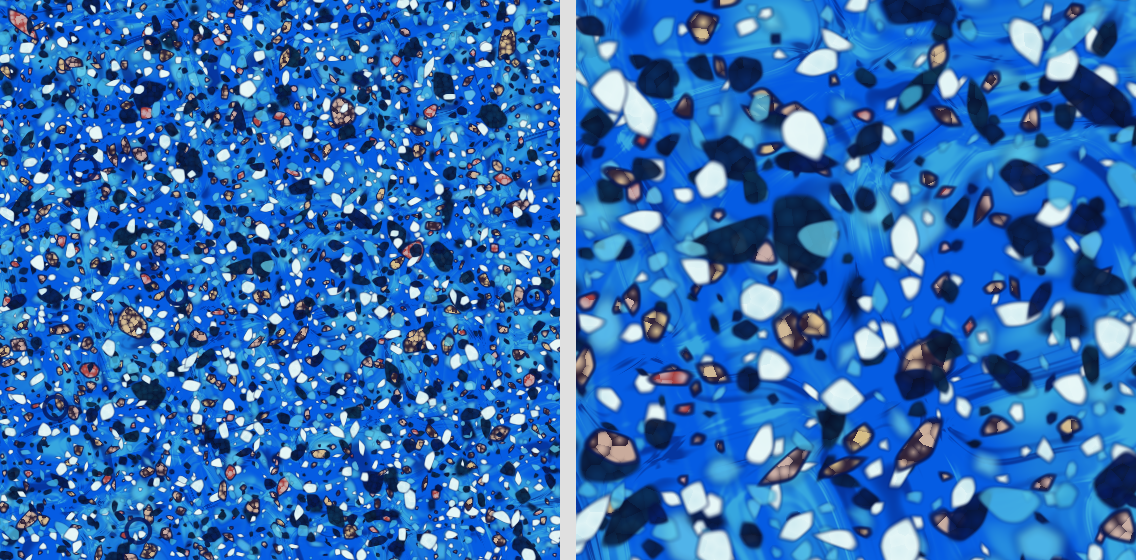
Left: the whole. Right: its middle third, enlarged.
This texture is drawn by a WebGL 2 fragment shader. Its source:

```glsl
#version 300 es
precision highp float;
// Crushed mineral grains, white, dark and tan, scattered in blue resin.

#define EDGE_SOFTNESS 0.0013
#define COARSE_CELLS 16.0
#define MEDIUM_CELLS 33.0
#define FINE_CELLS 61.0
#define HAZE_CELLS 27.0
#define BUBBLE_CELLS 5.0
#define MOTTLE_CELLS 115.0
#define ROYAL vec3(0.02, 0.36, 0.89)
#define AZURE vec3(0.10, 0.48, 0.86)
#define CYAN vec3(0.25, 0.71, 0.88)
#define NAVY vec3(0.02, 0.11, 0.45)
#define WHITE vec3(0.91, 0.97, 0.97)

uniform vec2 u_resolution;
out vec4 fragColor;

const float TAU = 6.2832;

vec4 hash4(vec2 p) {
    vec4 q = fract(p.xyxy * vec4(0.1031, 0.1030, 0.0973, 0.1099));
    q += dot(q, q.wzxy + 33.33);
    return fract((q.xxyz + q.yzzw) * q.zywx);
}

mat2 rotation(float a) {
    return mat2(cos(a), sin(a), -sin(a), cos(a));
}

// Distance to the nearest scattered point, with that point's random value
vec2 cellular(vec2 p) {
    vec2 best = vec2(9.0, 0.0);
    for (int j = -1; j <= 1; j++)
    for (int i = -1; i <= 1; i++) {
        vec2 cell = floor(p) + vec2(i, j);
        vec4 h = hash4(cell + 71.0);
        float d = length(cell + h.xy - p);
        if (d < best.x) best = vec2(d, h.z);
    }
    return best;
}

// Warped sines, roughly -1 to 1
float layeredSines(vec2 p) {
    float sum = 0.0, amp = 0.5;
    for (int k = 0; k < 5; k++) {
        p = rotation(1.13) * p * 1.57 + 1.7 * sin(p.yx * 0.83 + float(k));
        sum += amp * sin(p.x) * cos(p.y);
        amp *= 0.8;
    }
    return sum;
}

// Rounded irregular polygon with six uneven sides
float grainDistance(vec2 p, float radius, float seed) {
    float sum = 0.0;
    for (int k = 0; k < 6; k++) {
        float n = float(k);
        float a = (n + 0.75 * fract(seed * (n + 3.0) * 11.7)) * TAU / 6.0;
        float reach = 0.72 + 0.5 * fract(seed * (n + 1.0) * 7.31);
        float s = max(dot(p, vec2(cos(a), sin(a))) / (radius * reach), 0.0);
        sum += pow(s, 7.0);
    }
    return (pow(sum, 1.0 / 7.0) - 1.0) * radius;
}

// Shares hold the upper limits of white, dark and tan; the rest is cyan
vec3 scatter(vec3 col, vec2 uv, float cells, float amount, vec3 shares,
             vec2 sizes, float soft, float mottle, float salt) {
    vec2 p = uv * cells;
    float blur = soft * cells;
    for (int j = -1; j <= 1; j++)
    for (int i = -1; i <= 1; i++) {
        vec2 cell = floor(p) + vec2(i, j);
        vec4 place = hash4(cell + salt);
        vec4 look = hash4(cell + salt + 137.0);
        if (place.z > amount) continue;
        float radius = mix(sizes.x, sizes.y, look.x * look.x);
        vec2 q = rotation(place.w * TAU) * (p - cell - mix(vec2(0.1), vec2(0.9), place.xy));
        float stretch = sqrt(mix(1.0, 2.4, look.y * look.y));
        q *= vec2(1.0 / stretch, stretch);
        if (length(q) > radius * 2.2) continue;
        float d = grainDistance(q, radius, look.z + 0.37);
        float body = 1.0 - smoothstep(-blur, blur, d);
        float rim = 1.0 - smoothstep(0.0, blur * 2.0, abs(d));
        float kind = look.w, tint = fract(look.z * 17.3);
        vec3 fill = mix(CYAN, vec3(0.45, 0.84, 0.93), tint);
        float cover = 0.75, rimStrength = 0.15;
        if (kind < shares.x) {
            fill = WHITE - vec3(0.14, 0.07, 0.04) * mottle * tint;
            cover = 1.0; rimStrength = 0.3;
        } else if (kind < shares.y) {
            fill = mix(vec3(0.03, 0.06, 0.16), mix(NAVY, vec3(0.05, 0.24, 0.34), tint), mottle * 0.75);
            cover = 0.94;
        } else if (kind < shares.z) {
            vec3 pale = mix(vec3(0.88, 0.77, 0.53), vec3(0.80, 0.66, 0.67), tint);
            vec3 deep = mix(vec3(0.20, 0.13, 0.20), vec3(0.68, 0.25, 0.23), step(0.84, tint));
            fill = mix(deep, pale, smoothstep(0.25, 0.85, mottle));
            cover = 0.95; rimStrength = 0.8;
        }
        col = mix(col, fill, body * cover);
        col = mix(col, NAVY * 0.7, rim * rimStrength);
    }
    return col;
}

// Sparse round bubbles with dark walls
vec3 bubbles(vec3 col, vec2 uv, float soft) {
    vec2 p = uv * BUBBLE_CELLS;
    vec4 h = hash4(floor(p) + 29.0);
    float radius = mix(0.06, 0.12, h.w);
    float d = length(fract(p) - mix(vec2(0.2), vec2(0.8), h.xy)) - radius;
    float wall = 1.0 - smoothstep(0.012, 0.012 + 2.0 * soft * BUBBLE_CELLS, abs(d));
    return mix(col, NAVY * 0.8, wall * 0.85 * step(h.z, 0.2));
}

void main() {
    vec2 uv = gl_FragCoord.xy / u_resolution.y;
    float soft = max(EDGE_SOFTNESS, 0.7 / u_resolution.y);
    vec2 speck = cellular(uv * MOTTLE_CELLS);
    float mottle = clamp(0.65 * speck.y + 0.7 * (0.75 - speck.x), 0.0, 1.0);

    // Resin with cloudy cyan and shaded patches
    float cloud = layeredSines(uv * 19.0);
    float fleck = layeredSines(uv * 43.0 + 8.0);
    vec3 col = mix(ROYAL, AZURE, smoothstep(-0.3, 0.45, cloud + 0.3 * fleck));
    col = mix(col, CYAN, 0.75 * smoothstep(0.2, 0.8, 0.6 * cloud + 0.7 * fleck));
    col = mix(col, NAVY, 0.6 * smoothstep(0.3, 0.85, -fleck));

    // Grains from hazy and deep to crisp and near
    col = scatter(col, uv, HAZE_CELLS, 0.5, vec3(0.0, 0.25, 0.25), vec2(0.16, 0.42), soft * 3.0, mottle, 211.0);
    col = scatter(col, uv, FINE_CELLS, 0.8, vec3(0.26, 0.57, 0.75), vec2(0.15, 0.42), soft, mottle, 307.0);
    col = scatter(col, uv, COARSE_CELLS, 0.36, vec3(0.0, 0.85, 1.0), vec2(0.16, 0.40), soft * 1.3, mottle, 419.0);
    col = scatter(col, uv, MEDIUM_CELLS, 0.8, vec3(0.40, 0.62, 0.87), vec2(0.19, 0.42), soft, mottle, 523.0);
    col = bubbles(col, uv, soft);
    fragColor = vec4(col, 1.0);
}
```
